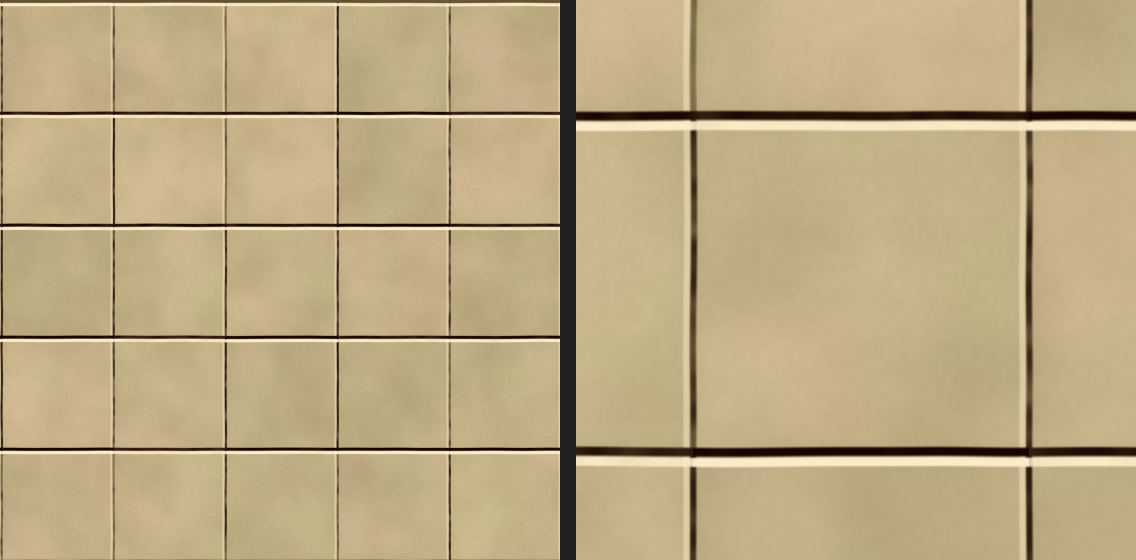
Left, the full canvas; right, a detail of the centre.
Give the GLSL for this texture, as a Shadertoy shader.

```glsl
const float TILES = 5.0;
const vec2 GRID_SHIFT = vec2(-0.0032, 0.0022);

const vec3 PINK_BEIGE  = vec3(0.795, 0.707, 0.560);
const vec3 GREEN_BEIGE = vec3(0.755, 0.700, 0.525);
const vec3 SHADE       = vec3(0.675, 0.600, 0.445);
const vec3 HIGHLIGHT   = vec3(0.985, 0.925, 0.790);
const vec3 GROUT       = vec3(0.380, 0.320, 0.190);
const vec3 DEEP_GROUT  = vec3(0.090, 0.018, 0.000);

float hash(vec2 p) {
    vec3 q = fract(p.xyx * vec3(0.1031, 0.1030, 0.0973));
    q += dot(q, q.yzx + 33.33);
    return fract((q.x + q.y) * q.z);
}

vec2 gradientAt(vec2 cell) {
    float angle = 6.2832 * hash(cell);
    return vec2(cos(angle), sin(angle));
}

// Gradient noise, roughly -0.7 to 0.7
float noise(vec2 p) {
    vec2 i = floor(p), f = fract(p);
    vec2 u = f * f * f * (f * (f * 6.0 - 15.0) + 10.0);
    vec2 e = vec2(1.0, 0.0);
    float a = dot(gradientAt(i), f);
    float b = dot(gradientAt(i + e.xy), f - e.xy);
    float c = dot(gradientAt(i + e.yx), f - e.yx);
    float d = dot(gradientAt(i + e.xx), f - e.xx);
    return mix(mix(a, b, u.x), mix(c, d, u.x), u.y);
}

float fbm(vec2 p) {
    float sum = 0.0, amp = 1.0;
    for (int i = 0; i < 3; i++) {
        sum += amp * noise(p);
        p = p * 2.03 + 17.3;
        amp *= 0.5;
    }
    return sum;
}

// Soft band centred on zero distance
float band(float dist, float halfWidth, float blur) {
    return 1.0 - smoothstep(halfWidth - blur, halfWidth + blur, abs(dist));
}

// Glazed face: own tint, cloudy shading and fine grain
vec3 tileFace(vec2 uv, vec2 tile) {
    vec2 offset = 40.0 * vec2(hash(tile + 3.0), hash(tile + 71.0));
    float tint = hash(tile + 19.0);
    float cloud = fbm(uv * 8.0 + offset);
    float hue = fbm(uv * 6.0 + offset.yx + 90.0);
    vec3 color = mix(PINK_BEIGE, GREEN_BEIGE, clamp(tint + 0.9 * hue, 0.0, 1.0));
    color = mix(color, SHADE, clamp(0.22 + 0.55 * cloud, 0.0, 0.6));
    color *= 0.985 + 0.055 * hash(tile + 53.0);
    float grain = noise(uv * 190.0) + 0.6 * noise(uv * 75.0);
    return color + 0.013 * grain;
}

// Worn strength of one joint segment, varying along its length
float wear(float along, vec2 segment, float frequency) {
    return hash(segment) + 0.8 * noise(vec2(along * frequency, hash(segment + 9.0) * 50.0));
}

void mainImage(out vec4 fragColor, in vec2 fragCoord) {
    vec2 uv = fragCoord / iResolution.xy;
    float blur = max(0.0011, 0.75 / iResolution.y);

    vec2 p = uv + GRID_SHIFT;
    vec2 tile = floor(p * TILES);
    vec2 joint = floor(p * TILES + 0.5);
    vec2 wobble = 0.0009 * vec2(noise(vec2(uv.y * 17.0, joint.x * 7.3)),
                               noise(vec2(uv.x * 13.0, joint.y * 5.7 + 31.0)));
    vec2 dist = p - joint / TILES + wobble;

    vec3 color = tileFace(uv, tile);

    // Gentle darkening towards the joints
    float rim = exp(-min(abs(dist.x), abs(dist.y)) / 0.005);
    color = mix(color, SHADE, 0.3 * rim);

    // Vertical joints: pale left lip beside a thin broken line
    float wornX = wear(uv.y, vec2(joint.x, tile.y) + 11.0, 60.0);
    color = mix(color, HIGHLIGHT, 0.48 * band(dist.x + 0.0040, 0.0019, blur));
    vec3 groutX = mix(GROUT, DEEP_GROUT, clamp(wornX - 0.3, 0.0, 0.7));
    color = mix(color, groutX, clamp(0.65 + 0.5 * wornX, 0.45, 1.0)
                             * band(dist.x, 0.0018, blur));

    // Horizontal joints: bright lip below a dark line
    float wornY = wear(uv.x, vec2(tile.x, joint.y) + 37.0, 45.0);
    float glint = clamp(0.85 + 0.25 * wornY, 0.7, 1.0);
    color = mix(color, HIGHLIGHT, glint * band(dist.y + 0.0061, 0.0027, blur));
    float depth = clamp(0.65 + 0.5 * wornY, 0.4, 1.0);
    float inner = step(0.5, joint.y) * step(joint.y, TILES - 0.5);
    vec3 groutY = mix(GROUT, DEEP_GROUT, depth * inner);
    color = mix(color, groutY, band(dist.y, 0.0026, blur));

    fragColor = vec4(clamp(color, 0.0, 1.0), 1.0);
}
```
